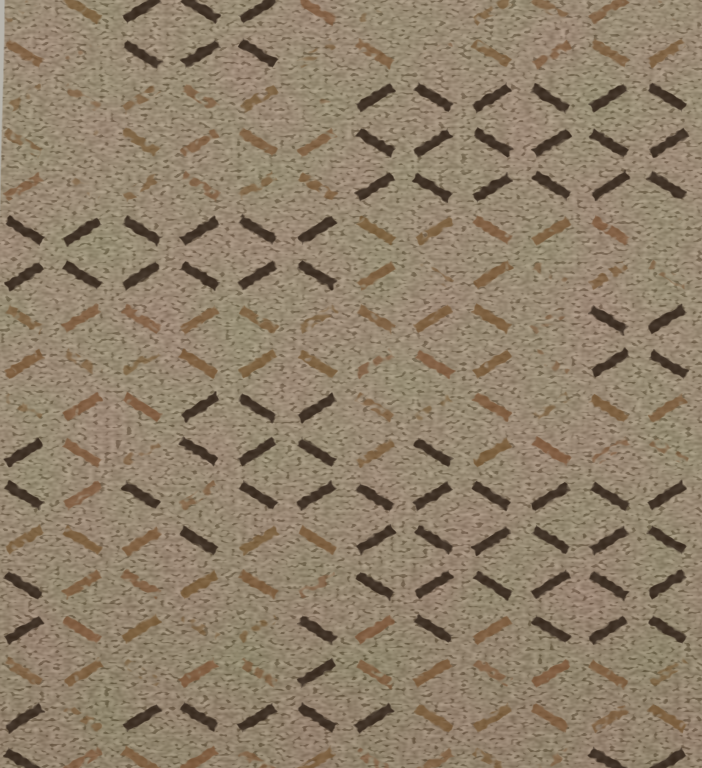
This pattern is drawn by a Shadertoy shader. Its source:

```glsl
// Woven cloth with 12 x 18 slanted dashes that alternate direction into zigzag diamonds.
// Each dash is a rotated box in a repeated cell; dark dashes form runs that swing from
// side to side, the others are worn brown. Gradient noise gives weave, frayed edges and wear.

const vec2 PITCH  = vec2(0.0762, 0.0576);   // cell size, in canvas heights
const vec2 ORIGIN = vec2(0.0313, 0.0125);   // centre of the first dash, from top left
const vec2 DASH_HALF = vec2(0.0262, 0.0060);
const vec2 SLANT = vec2(0.853, 0.522);

float hash(vec2 p) {
    return fract(sin(dot(p, vec2(127.1, 311.7))) * 43758.55);
}

vec2 gradientAt(vec2 cell) {
    float a = 6.2832 * hash(cell);
    return vec2(cos(a), sin(a));
}

float gradientNoise(vec2 p) {
    vec2 i = floor(p), f = p - i;
    vec2 u = f * f * f * (f * (f * 6.0 - 15.0) + 10.0);
    vec2 e = vec2(0.0, 1.0);
    float a = dot(gradientAt(i), f);
    float b = dot(gradientAt(i + e.yx), f - e.yx);
    float c = dot(gradientAt(i + e.xy), f - e.xy);
    float d = dot(gradientAt(i + e.yy), f - e.yy);
    return mix(mix(a, b, u.x), mix(c, d, u.x), u.y);
}

float boxDistance(vec2 p, vec2 halfSize) {
    vec2 d = abs(p) - halfSize;
    return length(max(d, 0.0)) + min(max(d.x, d.y), 0.0);
}

// Dark runs share a band of rows and swing left and right; low bands are broken up.
bool isDark(vec2 cell) {
    float band = floor((cell.y - step(2.5, cell.y)) * 0.5);
    float late = step(5.5, band);
    float side = mod(band + late, 2.0);
    float centre = mix(2.9, 9.7, side) + 1.6 * sin(1.5 * band + 2.8);
    float reach = 2.3 + 1.1 * sin(1.5 * band - 0.9);
    bool inRun = abs(cell.x - centre) < reach && hash(cell + 7.3) > 0.35 * late;
    float strayChance = step(9.5, cell.y) * (0.10 + 0.55 * step(cell.x, 0.5));
    return inRun || hash(cell + 31.7) < strayChance;
}

// Signed distance to the dash of one cell, with a slightly frayed edge.
float dashDistance(vec2 q, vec2 cell, float fray) {
    q += 0.003 * (vec2(hash(cell + 3.1), hash(cell + 5.9)) - 0.5);
    q.x *= 1.0 - 2.0 * mod(cell.x + cell.y, 2.0);
    vec2 along = vec2(dot(q, SLANT), dot(q, vec2(-SLANT.y, SLANT.x)));
    return boxDistance(along, DASH_HALF) + 0.0032 * fray;
}

// Horizontal yarn ticks over soft pink and green blotches.
vec3 clothColour(vec2 p) {
    float yarn = gradientNoise(p * vec2(62.0, 150.0));
    float fibre = gradientNoise(p * vec2(140.0, 250.0) + 19.0);
    float tint = gradientNoise(p * 11.0 + 40.0);
    vec3 c = vec3(0.612, 0.553, 0.469) + 0.09 * yarn + 0.09 * fibre;
    c += tint * vec3(0.025, -0.015, 0.012);
    c -= 0.14 * smoothstep(0.12, 0.45, yarn * 0.6 - fibre * 0.7);
    return c - 0.03 * smoothstep(0.5, 0.0, p.y);
}

// How much of a brown dash survives: weaker in the upper rows, patchy within a dash.
float brownCover(vec2 p, vec2 cell) {
    float upper = 1.0 - smoothstep(3.0, 7.0, cell.y);
    float strength = 0.95 - 0.25 * upper - 0.75 * pow(hash(cell + 11.2), 2.0);
    float patches = gradientNoise(p * vec2(75.0, 95.0) + 60.0);
    return smoothstep(-0.05, 0.30, strength - 0.30 + patches) * mix(0.55, 0.9, strength);
}

void mainImage(out vec4 fragColor, in vec2 fragCoord) {
    vec2 p = fragCoord / iResolution.y;
    float blur = max(0.0016, 1.0 / iResolution.y);

    // Repeat: cell index counts from the top left
    vec2 grid = (vec2(p.x, 1.0 - p.y) - ORIGIN) / PITCH;
    vec2 cell = floor(grid + 0.5);
    vec2 q = (grid - cell) * PITCH * vec2(1.0, -1.0);

    // Dash shape
    float fray = gradientNoise(p * vec2(110.0, 150.0) + 80.0);
    float ink = 1.0 - smoothstep(-blur, blur, dashDistance(q, cell, fray));

    // Dash colour and wear
    vec3 cloth = clothColour(p);
    vec3 dark = vec3(0.235, 0.182, 0.138);
    vec3 brown = mix(vec3(0.47, 0.36, 0.22), vec3(0.50, 0.35, 0.24), hash(cell + 23.0));
    bool darkDash = isDark(cell);
    vec3 dye = (darkDash ? dark : brown) + 0.07 * fray;
    float cover = darkDash ? 0.96 : brownCover(p, cell);
    vec3 colour = mix(cloth, dye, ink * cover);

    // Pale sliver along the upper left edge
    float sliver = 0.006 * smoothstep(0.70, 1.0, p.y);
    float edge = 1.0 - smoothstep(-blur, blur, p.x - sliver);
    colour = mix(colour, vec3(0.72, 0.71, 0.68), edge * smoothstep(0.70, 0.75, p.y));

    fragColor = vec4(colour, 1.0);
}
```
